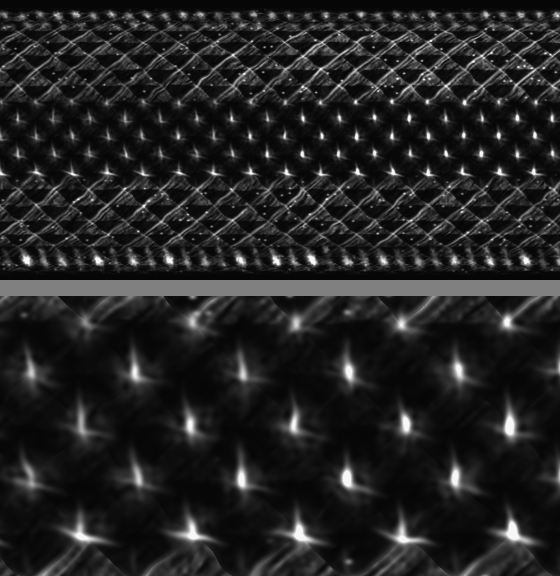
Top: the whole. Bottom: its middle third, enlarged.
Write a WebGL 2 fragment shader that draws this texture.

```glsl
#version 300 es
precision highp float;

uniform vec2 u_resolution;
out vec4 fragColor;

// Lengths are fractions of the canvas height
const float AXIS_Y = 0.495;
const float RADIUS = 0.484;
const float PITCH = 0.1273;
const vec2 LATTICE_ORIGIN = vec2(0.014, 0.12);
const float WOBBLE = 0.09;
const float STROKE_WIDTH = 0.055;
const float HOOK_WIDTH = 0.05;
const float GLINT_SIZE = 0.0075;
const float SPARKLE_GRID = 44.0;
const vec2 FACET_LIGHT = vec2(-0.35, 0.65);
const vec3 SHADOW = vec3(0.022);
const vec3 STEEL = vec3(0.97);

float hash(vec2 p) {
    vec3 q = fract(p.xyx * 0.1031);
    q += dot(q, q.yzx + 33.33);
    return fract((q.x + q.y) * q.z);
}

float noise(vec2 p) {
    vec2 i = floor(p), f = fract(p);
    f = f * f * (3.0 - 2.0 * f);
    return mix(mix(hash(i), hash(i + vec2(1, 0)), f.x),
               mix(hash(i + vec2(0, 1)), hash(i + vec2(1, 1)), f.x), f.y);
}

float bell(float d, float width) {
    return exp(-d * d / (width * width));
}

float band(float v, float low, float high, float soft) {
    return smoothstep(low - soft, low + soft, v) * (1.0 - smoothstep(high - soft, high + soft, v));
}

float nearest(float v) {
    return fract(v + 0.5) - 0.5;
}

// One row of irregular highlights close to the silhouette
float rimRow(vec2 p, float y, float phase, float spacing, vec2 size) {
    float t = p.x / spacing - phase;
    float id = floor(t + 0.5);
    float chance = hash(vec2(id, y * 91.0));
    vec2 d = vec2(nearest(t) * spacing, p.y - y - 0.008 * (chance - 0.5));
    d.x += 0.3 * d.y;
    d += 0.009 * (vec2(noise(p * 130.0), noise(p * 130.0 + 57.0)) - 0.5);
    return (0.4 + 0.75 * chance) * bell(d.x, size.x) * bell(d.y, size.y);
}

// Star-shaped reflection at each crossing of the lattice
float glint(vec2 lattice, float v, float side) {
    vec2 id = floor(lattice + 0.5);
    vec2 r = lattice - id;
    vec2 d = 0.5 * PITCH * vec2(r.x + r.y, r.y - r.x);
    float chance = hash(id + 19.0);
    float core = bell(d.x, GLINT_SIZE * 0.8) * bell(d.y - 0.004, GLINT_SIZE * 1.3);
    float stem = bell(d.x + 0.12 * d.y, 0.0045) * bell(d.y - 0.01, 0.022);
    float foot = bell(d.y + 0.004 + 0.25 * d.x, 0.0045) * bell(d.x - 0.004, 0.024);
    float halo = bell(length(d), 0.026) * noise(lattice * 9.0);
    float footGain = 0.2 + 0.55 * bell(v + 0.236, 0.08);
    return core * mix(0.3, 1.3, side) * (0.35 + 0.85 * chance)
         + stem * 0.32 + foot * footGain + halo * 0.3;
}

float reflection(vec2 p) {
    float v = (p.y - AXIS_Y) / RADIUS;
    float arc = asin(clamp(v, -0.999, 0.999)) * RADIUS / PITCH;
    vec2 q = vec2(p.x / PITCH, arc) - LATTICE_ORIGIN;
    vec2 lattice = vec2(q.x - q.y, q.x + q.y);
    lattice += WOBBLE * (vec2(noise(lattice * 3.0), noise(lattice * 3.0 + 71.0)) - 0.5);

    // Light zones around the cylinder
    float side = smoothstep(0.55, 1.25, p.x);
    float upper = band(v, 0.31, 0.83, 0.07);
    float lower = band(v, -0.77, -0.28, 0.07);
    float lit = upper * mix(0.75, 1.05, side) + lower * 0.8;
    float dark = band(v, -0.30, 0.30, 0.05);
    float rim = smoothstep(0.76, 0.88, abs(v));

    // Brushed pyramid facets
    vec2 d = fract(lattice) - 0.5;
    float facing = smoothstep(-0.06, 0.06, abs(d.x) - abs(d.y));
    vec2 slope = clamp(d * 12.0, -1.0, 1.0) * vec2(facing, 1.0 - facing);
    float facet = clamp(0.4 + dot(slope, FACET_LIGHT), 0.0, 1.0);
    float streak = noise(vec2(lattice.x * 13.0, lattice.y * 2.6));
    float grain = noise(p * 150.0);
    float light = (0.05 + 0.38 * facet) * streak * (0.5 + grain) * (lit + 0.55 * rim + 0.1 * dark);

    // Long rising edges with fine companions, and short falling hooks
    float along = noise(vec2(floor(lattice.x + 0.5) * 7.0, lattice.y * 2.2));
    float stroke = bell(nearest(lattice.x), STROKE_WIDTH) * (0.15 + 0.85 * along);
    stroke += 0.5 * bell(nearest(lattice.x - 0.17), STROKE_WIDTH * 0.7) * streak;
    float hook = bell(nearest(lattice.y), HOOK_WIDTH) * bell(nearest(lattice.x - 0.1), 0.3);
    hook *= noise(lattice * 2.7 + 31.0);
    light += lit * (0.72 * stroke + 0.55 * hook);
    light += dark * glint(lattice, v, side);

    // Random pinpoints
    vec2 grid = p * SPARKLE_GRID;
    vec2 cell = floor(grid);
    vec2 spot = 0.25 + 0.5 * vec2(hash(cell + 5.0), hash(cell + 83.0));
    float spark = step(0.88, hash(cell)) * bell(length((fract(grid) - spot) * vec2(0.75, 1.0)), 0.15);
    light += spark * (0.75 * lit + 0.4 * rim);

    // Silhouette highlights
    light += 0.75 * rimRow(p, 0.946, 0.25, PITCH * 0.5, vec2(0.013, 0.012));
    light += 0.4 * rimRow(p, 0.908, 0.55, PITCH * 0.5, vec2(0.015, 0.009));
    light += 1.35 * rimRow(p, 0.068, 0.75, PITCH, vec2(0.014, 0.017));
    light += 0.5 * rimRow(p, 0.064, 0.25, PITCH, vec2(0.011, 0.022));
    light += 0.4 * rimRow(p, 0.104, 0.3, PITCH * 0.5, vec2(0.010, 0.011));
    return light * (1.0 - smoothstep(0.93, 0.995, abs(v)));
}

void main() {
    // Four samples smooth the fine edges
    float light = 0.0;
    for (int i = 0; i < 4; i++) {
        vec2 offset = vec2(i & 1, i >> 1) * 0.5 - 0.25;
        light += 0.25 * min(reflection((gl_FragCoord.xy + offset) / u_resolution.y), 1.0);
    }
    fragColor = vec4(mix(SHADOW, STEEL, light), 1.0);
}
```
